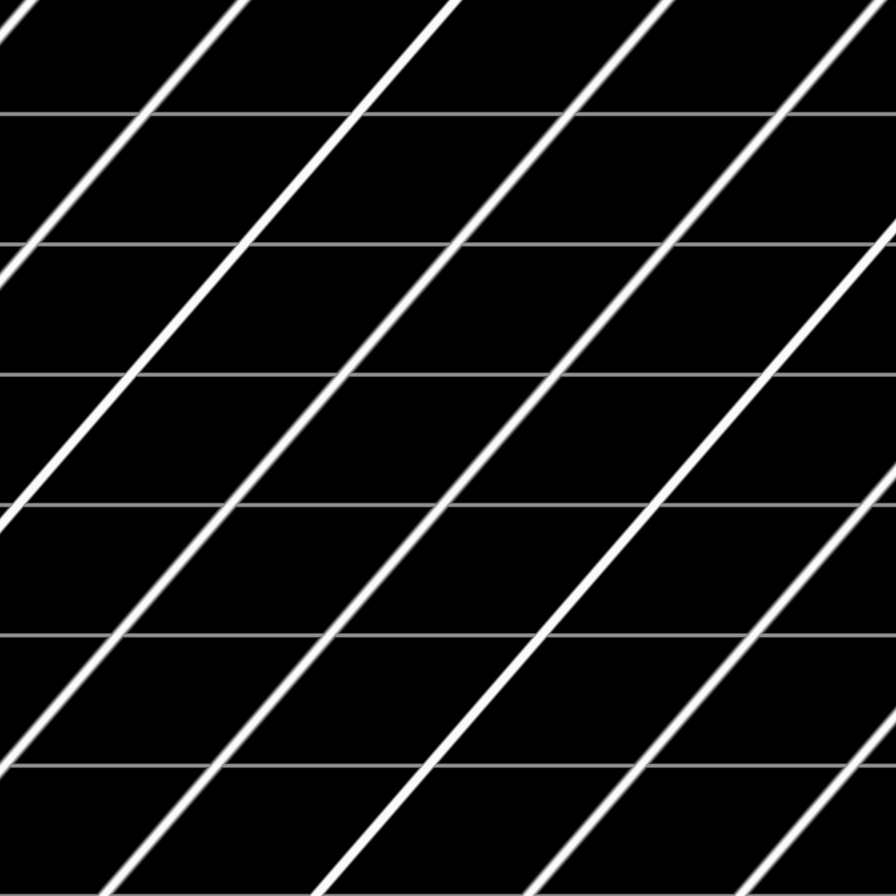
Give the GLSL for this pattern, as a Shadertoy shader.

```glsl
#define RULE_STEP 0.14545    // spacing of the level lines
#define RULE_HALF 0.0022     // half width of a level line
#define RULE_SOFT 0.0013     // half of its edge ramp
#define RULE_GREY 0.57
#define SLANT 0.8665         // run per rise of the diagonals
#define BAR_STEP 0.2367      // horizontal spacing of the diagonals
#define BAR_START 0.1155     // where one diagonal meets the bottom edge
#define BAR_HALF 0.0054
#define BAR_SOFT 0.0034
#define BAR_CRISP 0.0021     // edge ramp of every third diagonal
#define BAR_WHITE 0.985

// Coverage of a line of the given half width, never sharper than a pixel
float stroke(float dist, float halfWidth, float soft) {
    float ramp = max(soft, 0.6 / iResolution.y);
    return 1.0 - smoothstep(halfWidth - ramp, halfWidth + ramp, abs(dist));
}

// Signed distance to the nearest multiple of the period
float nearest(float x, float period) {
    return x - period * round(x / period);
}

void mainImage(out vec4 fragColor, in vec2 fragCoord) {
    vec2 uv = fragCoord / iResolution.y;

    // Thin level lines
    float rule = RULE_GREY * stroke(nearest(uv.y, RULE_STEP), RULE_HALF, RULE_SOFT);

    // Broad diagonals, measured at right angles to their direction
    float across = uv.x - SLANT * uv.y - BAR_START;
    float barDist = nearest(across, BAR_STEP) / length(vec2(1.0, SLANT));
    float index = round(across / BAR_STEP);
    bool crisp = abs(mod(index, 3.0) - 1.0) < 0.5;
    float bar = BAR_WHITE * stroke(barDist, BAR_HALF, crisp ? BAR_CRISP : BAR_SOFT);

    fragColor = vec4(vec3(max(rule, bar)), 1.0);
}
```
